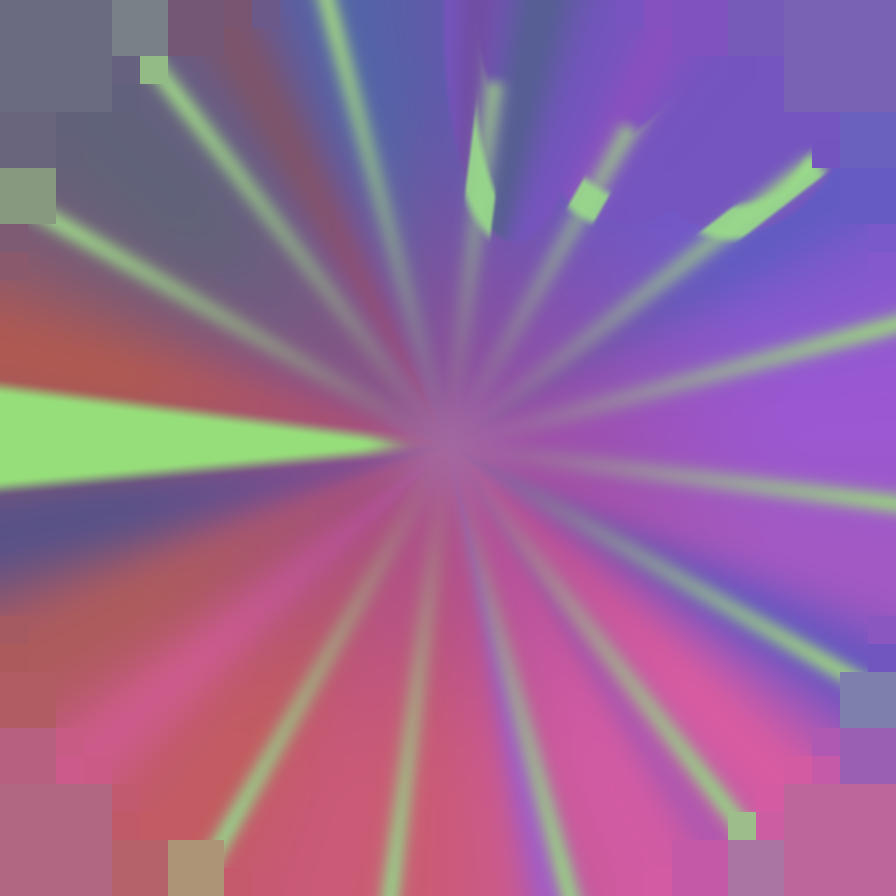
Reproduce this background procedurally as a three.js fragment shader.

```glsl
// Thin green rays and one broad wedge fan out over a violet, blue and coral field.
// Colour follows the polar angle; overlapping ellipses cut scallops at the upper right,
// and coordinates snap to ever larger cells outside the central disc.
varying vec2 vUv;

// Signed angle difference in degrees, from -180 to 180.
float angleTo(float angle, float target) {
  return mod(angle - target + 180.0, 360.0) - 180.0;
}

float lobe(float angle, float center, float width) {
  float d = angleTo(angle, center) / width;
  return exp(-d * d);
}

// Approximate signed distance to an ellipse.
float ellipse(vec2 p, vec2 center, vec2 radii) {
  vec2 q = (p - center) / radii;
  float k = length(q);
  return k * (k - 1.0) / max(length(q / radii), 0.001);
}

// Nested cells grow toward the corners.
vec2 snapCorners(vec2 p) {
  vec2 snapped = p;
  for (int i = 0; i < 3; i++) {
    float level = float(i);
    float cells = 32.0 / exp2(level);
    vec2 cell = (floor(p * cells) + 0.5) / cells;
    float limit = 0.525 + 0.01 * level + 0.025 * level * max(level - 1.0, 0.0);
    if (length(cell - 0.5) > limit) snapped = cell;
  }
  return snapped;
}

// Broad colour wheel with narrower tinted streaks.
vec3 angularField(float a) {
  float t = radians(a);
  vec3 c = vec3(0.59 - 0.21 * sin(t), 0.35, 0.60 + 0.19 * cos(t) + 0.075 * sin(t));
  c = mix(c, vec3(0.36, 0.36, 0.75), 0.8 * lobe(a, 33.0, 6.0));
  c = mix(c, vec3(0.62, 0.34, 0.83), 0.7 * lobe(a, 5.0, 12.0));
  c = mix(c, vec3(0.31, 0.40, 0.66), 0.8 * lobe(a, 103.0, 8.0));
  c = mix(c, vec3(0.52, 0.32, 0.37), 0.8 * lobe(a, 118.0, 5.0));
  c = mix(c, vec3(0.37, 0.39, 0.47), 0.9 * lobe(a, 138.0, 13.0));
  c = mix(c, vec3(0.70, 0.35, 0.31), 0.9 * lobe(a, 168.0, 9.0));
  c = mix(c, vec3(0.35, 0.32, 0.53), lobe(a, 191.0, 9.0));
  c = mix(c, vec3(0.68, 0.36, 0.35), 0.8 * lobe(a, 207.0, 6.0));
  c = mix(c, vec3(0.82, 0.36, 0.58), 0.8 * lobe(a, 221.0, 6.0));
  c = mix(c, vec3(0.76, 0.36, 0.37), 0.8 * lobe(a, 236.0, 8.0));
  c = mix(c, vec3(0.79, 0.36, 0.41), 0.6 * lobe(a, 264.0, 9.0));
  c = mix(c, vec3(0.60, 0.36, 0.82), 0.8 * lobe(a, 283.0, 3.5));
  c = mix(c, vec3(0.84, 0.36, 0.65), 0.7 * lobe(a, 296.0, 7.0));
  c = mix(c, vec3(0.66, 0.34, 0.70), 0.7 * lobe(a, 304.0, 3.0));
  c = mix(c, vec3(0.86, 0.36, 0.62), 0.9 * lobe(a, 315.0, 6.0));
  return mix(c, vec3(0.37, 0.33, 0.76), 0.9 * lobe(a, 331.0, 7.0));
}

void main() {
  vec2 uv = snapCorners(vUv);
  vec2 p = uv - vec2(0.5, 0.502);
  float r = length(p);
  float a = degrees(atan(p.y, p.x + 0.00001));

  // Field, fading to a dusky violet core
  vec3 field = angularField(a);
  vec3 core = mix(vec3(0.62, 0.29, 0.57), field, 0.3);
  vec3 color = mix(core, field, smoothstep(0.03, 0.42, r));

  // Scalloped blue and violet lobes
  float leftLobe = ellipse(uv, vec2(0.575, 0.98), vec2(0.08, 0.25));
  float midLobe = ellipse(uv, vec2(0.70, 0.95), vec2(0.13, 0.20));
  float rightLobe = ellipse(uv, vec2(0.82, 0.93), vec2(0.14, 0.19));
  float scallop = min(leftLobe, min(midLobe, rightLobe));
  vec3 lobeColor = mix(vec3(0.46, 0.33, 0.75), vec3(0.55, 0.31, 0.75), lobe(a, 62.0, 4.0));
  lobeColor = mix(lobeColor, vec3(0.33, 0.37, 0.56), lobe(a, 78.0, 5.0));
  lobeColor = mix(lobeColor, vec3(0.45, 0.30, 0.64), lobe(a, 86.0, 3.0));
  color = mix(color, lobeColor, 0.9 * (1.0 - smoothstep(-0.004, 0.004, scallop)));

  // Sixteen-fold rays, with three left out around the wedge
  float offset = mod(a - 15.2 + 11.25, 22.5) - 11.25;
  float across = r * sin(radians(offset));
  float present = step(33.75, abs(angleTo(a, 195.2)));
  float upperRight = lobe(a, 71.5, 20.0);
  float end = mix(0.75, 0.41, smoothstep(0.3, 0.7, upperRight));
  end = mix(end, min(end, 0.52), smoothstep(25.0, 32.0, a) * (1.0 - smoothstep(90.0, 95.0, a)));
  float reach = present * (1.0 - smoothstep(end - 0.012, end + 0.012, r));
  float ray = exp(-pow(abs(across) / 0.0135, 2.0)) * clamp(1.9 * r - 0.03, 0.0, 0.9);
  color = mix(color, vec3(0.60, 0.79, 0.53), ray * reach);

  // Bright crescents where rays meet the scallops
  float crescent = 1.0 - smoothstep(0.014, 0.020, abs(across));
  crescent *= 1.0 - smoothstep(0.012, 0.026, abs(scallop + 0.012));
  crescent *= smoothstep(30.0, 33.0, a) * (1.0 - smoothstep(88.0, 92.0, a));
  color = mix(color, vec3(0.60, 0.86, 0.54), 0.9 * crescent * reach);

  // Broad wedge and central haze
  float wedgeEdge = r * radians(abs(angleTo(a, 178.9)) - 6.5);
  float wedge = (1.0 - smoothstep(-0.010, 0.010, wedgeEdge)) * smoothstep(0.015, 0.10, r);
  color = mix(color, vec3(0.59, 0.87, 0.48), wedge);
  color = mix(color, vec3(0.64, 0.42, 0.63), 0.85 * exp(-r * r / 0.004) * (1.0 - wedge));

  // Muted corner cells
  color = mix(color, vec3(0.50, 0.50, 0.58), 0.3 * smoothstep(0.56, 0.60, r));
  gl_FragColor = vec4(color, 1.0);
}
```
